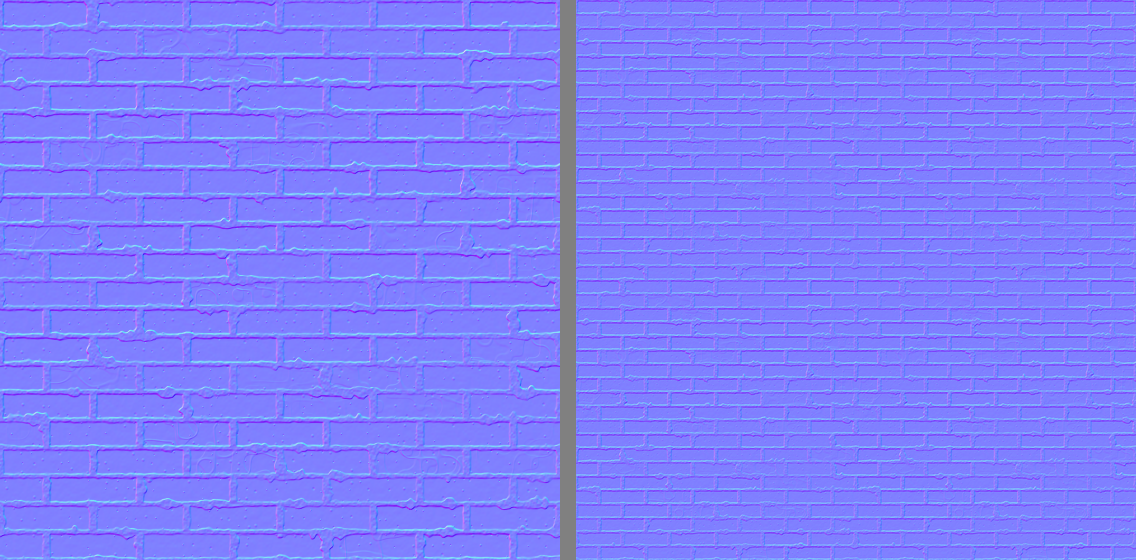
Left: one tile. Right: repeated 2 by 2.
A WebGL 2 fragment shader for this texture map:

```glsl
#version 300 es
precision highp float;
// Tiling normal map of a worn running-bond brick wall with rough mortar.

uniform vec2 u_resolution;
out vec4 outColor;

// Lengths are in courses: one course is one brick row plus its joint.
const float COURSES = 20.0;
const float BRICKS_ACROSS = 6.0;
const float BRICK_LENGTH = COURSES / BRICKS_ACROSS;
const vec2 JOINT_HALF = vec2(0.125, 0.075);
const float CORNER_RADIUS = 0.04;
const float BEVEL = 0.042;
const float BRICK_RELIEF = 0.019;
const float EDGE_WOBBLE = 0.045;
const float CHIP_SIZE = 0.22;
const float MORTAR_ROUGHNESS = 0.015;
const float GRAIN = 0.0022;
const float PIT_DEPTH = 0.007;
const float CRACK_DEPTH = 0.005;
const float WORN_THRESHOLD = 0.72;
const float SAMPLE_STEP = 0.02;
const vec2 SLOPE_GAIN = vec2(0.62, 1.0);
const float MAX_TILT = 0.38;
const float BLUE_FALLOFF = 0.25;
const vec3 FLAT_NORMAL = vec3(0.5, 0.5, 1.0);

float hash(vec2 cell) {
    vec3 p = fract(cell.xyx * vec3(0.1031, 0.1030, 0.0973));
    p += dot(p, p.yzx + 33.33);
    return fract((p.x + p.y) * p.z);
}

vec2 wrapCell(vec2 cell, float period) {
    return floor(mod(cell + 0.5, period));
}

// Value noise that wraps over the canvas; COURSES * frequency must be whole.
float noise(vec2 p, float frequency, float seed) {
    p *= frequency;
    float period = COURSES * frequency;
    vec2 cell = floor(p);
    vec2 f = p - cell;
    f = f * f * (3.0 - 2.0 * f);
    float a = hash(wrapCell(cell, period) + seed);
    float b = hash(wrapCell(cell + vec2(1.0, 0.0), period) + seed);
    float c = hash(wrapCell(cell + vec2(0.0, 1.0), period) + seed);
    float d = hash(wrapCell(cell + 1.0, period) + seed);
    return mix(mix(a, b, f.x), mix(c, d, f.x), f.y);
}

float roundedBox(vec2 p, vec2 halfSize, float radius) {
    vec2 q = abs(p) - halfSize + radius;
    return length(max(q, 0.0)) + min(max(q.x, q.y), 0.0) - radius;
}

// Sparse small dimples and bumps, at most one per cell.
float pits(vec2 p, float frequency) {
    p *= frequency;
    vec2 cell = floor(p);
    vec2 id = wrapCell(cell, COURSES * frequency);
    vec2 center = 0.25 + 0.5 * vec2(hash(id + 11.0), hash(id + 47.0));
    float radius = mix(0.1, 0.23, hash(id + 83.0));
    float kind = hash(id + 131.0);
    float amount = step(0.72, kind) - step(kind, 0.12);
    return -amount * smoothstep(radius, 0.0, length(p - cell - center));
}

float wallHeight(vec2 p) {
    // Running bond: every other course is shifted by half a brick
    float row = floor(p.y);
    float along = p.x / BRICK_LENGTH + 0.5 * (1.0 - mod(row, 2.0));
    vec2 id = vec2(mod(floor(along), BRICKS_ACROSS), mod(row, COURSES));
    vec2 local = (fract(vec2(along, p.y)) - 0.5) * vec2(BRICK_LENGTH, 1.0);

    // Brick outline with ragged and chipped edges
    float d = roundedBox(local, 0.5 * vec2(BRICK_LENGTH, 1.0) - JOINT_HALF, CORNER_RADIUS);
    d += EDGE_WOBBLE * (noise(p, 6.0, 5.0) - 0.5);
    float chipped = smoothstep(0.6, 0.95, noise(p, 1.5, 17.0));
    d += CHIP_SIZE * chipped * noise(p, 6.0, 29.0);
    float brick = smoothstep(BEVEL, -BEVEL, d);

    // Brick face: grain, pits, and cracks or flakes on worn bricks
    float worn = smoothstep(WORN_THRESHOLD, 1.0, hash(id + 7.0));
    float crack = smoothstep(0.07, 0.0, abs(noise(p, 1.5, 61.0) - 0.5));
    float flake = smoothstep(0.5, 0.6, noise(p, 2.0, 73.0));
    float face = BRICK_RELIEF * mix(0.6, 1.2, hash(id + 3.0));
    face += GRAIN * (noise(p, 5.0, 41.0) + 0.5 * noise(p, 11.0, 43.0));
    face += PIT_DEPTH * pits(p, 3.0);
    face -= CRACK_DEPTH * worn * (crack + flake);

    // Mortar: coarse lumps and fine grit
    float mortar = 0.6 * noise(p, 8.0, 19.0) + 0.4 * noise(p, 14.0, 23.0);
    return mix(MORTAR_ROUGHNESS * (mortar - 0.4), face, brick);
}

void main() {
    vec2 p = gl_FragCoord.xy / u_resolution * COURSES;
    vec2 e = vec2(SAMPLE_STEP, 0.0);
    vec2 slope = vec2(wallHeight(p + e.xy) - wallHeight(p - e.xy),
                      wallHeight(p + e.yx) - wallHeight(p - e.yx)) / (2.0 * SAMPLE_STEP);

    // Red falls with rising height along x; green grows with it along y
    vec2 tilt = clamp(slope * SLOPE_GAIN * vec2(-1.0, 1.0), -MAX_TILT, MAX_TILT);
    outColor = vec4(FLAT_NORMAL + vec3(tilt, -BLUE_FALLOFF * dot(tilt, tilt)), 1.0);
}
```
